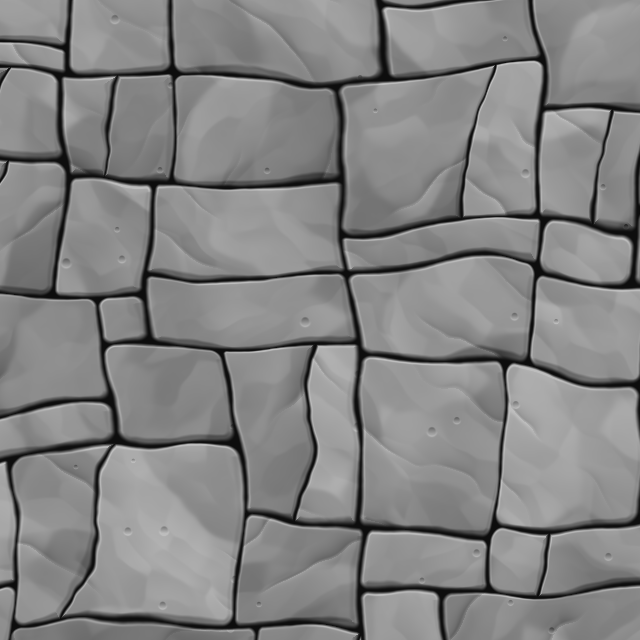
Write a Shadertoy shader that draws this texture.

```glsl
// Dry grey stone wall: a staggered tiling of unequal blocks, bent by layered sines.
// Each block gets thin dark joints, a bevel lit from above, cellular facets,
// wavy chipped ledges and a few small pits.

#define GRID vec2(4.5, 6.5)
#define BEND 0.034
#define JOINT 0.0066
#define BEVEL 0.010
#define STONE_GREY 0.560
#define JOINT_GREY 0.05
#define TONE_SPREAD 0.10
#define FACET_CONTRAST 0.13
#define LEDGE_CONTRAST 0.15
#define PIT_GRID 13.0
#define LIGHT_DIR vec2(-0.28, 0.96)

float hash(vec2 p) {
    vec3 a = fract(p.xyx * 0.1031);
    a += dot(a, a.yzx + 33.33);
    return fract((a.x + a.y) * a.z);
}

vec2 hash2(vec2 p) { return vec2(hash(p + 3.7), hash(p + 41.3)); }

// Layered sines, roughly -1 to 1
float waves(vec2 p) {
    float sum = 0.0, amp = 0.55;
    for (int i = 0; i < 4; i++) {
        sum += amp * sin(p.x + 1.3 * sin(p.y * 0.8 + float(i)));
        p = mat2(1.5, 1.2, -1.2, 1.5) * p + 2.3;
        amp *= 0.5;
    }
    return sum;
}

// Position of the one seam that crosses each grid cell, pushed to the extremes
float seam(vec2 cell) { return mix(0.12, 0.88, smoothstep(0.0, 1.0, hash(cell + 17.0))); }

bool isEven(vec2 cell) { return mod(cell.x + cell.y, 2.0) < 0.5; }

// Block around grid point id, as left, bottom, right, top
vec4 blockBounds(vec2 g, out vec2 id) {
    vec2 cell = floor(g);
    if (isEven(cell)) {
        float side = step(cell.x + seam(cell), g.x);
        float cut = cell.y + seam(cell + vec2(2.0 * side - 1.0, 0.0));
        id = cell + vec2(side, step(cut, g.y));
    } else {
        float side = step(cell.y + seam(cell), g.y);
        float cut = cell.x + seam(cell + vec2(0.0, 2.0 * side - 1.0));
        id = cell + vec2(step(cut, g.x), side);
    }
    float low = seam(id - 1.0), high = seam(id);
    float west = seam(id - vec2(1.0, 0.0)), south = seam(id - vec2(0.0, 1.0));
    vec4 inset = isEven(id) ? vec4(low, south, high, west) : vec4(west, low, south, high);
    return vec4(id - 1.0, id) + inset;
}

// Cellular noise whose cells are tilted planes with crisp joins
float facets(vec2 p) {
    vec2 cell = floor(p);
    float sum = 0.0, total = 0.0;
    for (int y = -1; y <= 1; y++)
    for (int x = -1; x <= 1; x++) {
        vec2 c = cell + vec2(x, y);
        vec2 away = p - c - hash2(c);
        float weight = exp(-26.0 * length(away));
        sum += weight * (0.8 * hash(c + 9.1) - 0.4 + 0.9 * dot(away, hash2(c + 5.0) - 0.5));
        total += weight;
    }
    return sum / total;
}

// Sharp wavy steps that fade out on one side and along their length
float ledges(vec2 p, float seed) {
    float t = fract(p.y + 0.5 * waves(p * vec2(0.9, 0.6) + seed * 40.0));
    float shade = 0.5 * exp(-22.0 * (1.0 - t)) - exp(-9.0 * t) * smoothstep(0.0, 0.04, t);
    return shade * smoothstep(-0.1, 0.7, waves(p * vec2(1.7, 1.2) + seed * 70.0));
}

// Sparse round dimples, dark above and bright below
float pits(vec2 p) {
    vec2 cell = floor(p * PIT_GRID);
    float radius = mix(0.003, 0.007, hash(cell + 2.0));
    vec2 v = (p - (cell + 0.2 + 0.6 * hash2(cell)) / PIT_GRID) / radius;
    float r = length(v);
    float bowl = -(0.16 * v.y + 0.07) * (1.0 - smoothstep(0.6, 1.1, r));
    float rim = 0.10 * exp(-14.0 * (r - 1.15) * (r - 1.15)) * max(-v.y, 0.0);
    return (bowl + rim) * step(hash(cell + 60.0), 0.2);
}

void mainImage(out vec4 fragColor, in vec2 fragCoord) {
    vec2 uv = fragCoord / iResolution.y;
    vec2 p = uv + BEND * vec2(waves(uv * 5.5 + 1.0), waves(uv.yx * 5.5 + 8.0));

    // Rounded block: inner distance and outward normal
    vec2 id;
    vec4 box = blockBounds(p * GRID, id) / GRID.xyxy;
    vec2 halfSize = 0.5 * (box.zw - box.xy);
    vec2 local = p - 0.5 * (box.xy + box.zw);
    float corner = min(mix(0.006, 0.024, hash(id + 4.0)), 0.6 * min(halfSize.x, halfSize.y));
    vec2 q = abs(local) - halfSize + corner;
    float d = corner - length(max(q, 0.0)) - min(max(q.x, q.y), 0.0);
    vec2 axis = q.x > q.y ? vec2(1.0, 0.0) : vec2(0.0, 1.0);
    vec2 normal = sign(local) * (min(q.x, q.y) > 0.0 ? normalize(q) : axis);

    // Thin slanted crack through some wide blocks
    if (halfSize.x > 0.07 && hash(id + 80.0) < 0.42) {
        float angle = mix(-0.85, 0.1, hash(id + 31.0));
        vec2 across = vec2(cos(angle), sin(angle));
        float offset = (hash(id + 12.0) - 0.5) * halfSize.x;
        float crack = dot(local, across) - offset + 0.008 * waves(uv * 24.0);
        if (1.4 * abs(crack) < d) { d = 1.4 * abs(crack); normal = -across * sign(crack); }
        id += 0.37 * step(0.0, crack);
    }
    d += 0.0012 * waves(uv * 50.0);

    // Face of the stone, with strokes that mostly fall to the right
    float seed = hash(id * 7.0 + 23.0);
    vec2 grain = uv + 0.025 * vec2(waves(uv * 14.0 + seed * 9.0), waves(uv.yx * 14.0 + 4.0));
    grain.x *= seed < 0.3 ? -1.0 : 1.0;
    vec2 strokes = mat2(0.77, 0.64, -0.64, 0.77) * grain;
    float grey = STONE_GREY + TONE_SPREAD * (seed - 0.5) + 0.02 * local.y / halfSize.y;
    grey += FACET_CONTRAST * facets(strokes * vec2(6.0, 11.0) + seed * 50.0);
    grey += 0.5 * FACET_CONTRAST * facets(strokes * vec2(13.0, 24.0) + seed * 90.0);
    grey += LEDGE_CONTRAST * ledges(strokes * vec2(6.0, 9.0), seed);
    grey += 0.010 * waves(uv * 38.0 + seed * 20.0) + pits(uv);

    // Bevel: shaded below, thin broken bright line above
    float light = dot(normal, LIGHT_DIR);
    float width = BEVEL * (1.1 + 0.7 * waves(uv * 21.0 + seed * 30.0));
    float bevel = 1.0 - smoothstep(0.7 * width, width + 0.002, d);
    grey += bevel * (light > 0.0 ? 0.01 : 0.17 * light);
    float joint = JOINT * (1.0 - 0.25 * light + 0.3 * waves(uv * 16.0 + 5.0));
    float line = (d - joint - 0.0004) / 0.0015;
    float broken = 0.75 + 0.5 * waves(uv * 30.0 + 9.0);
    grey += 0.15 * exp(-line * line) * max((0.35 + 0.65 * light) * broken, 0.0);

    // Dark joints
    grey = mix(JOINT_GREY, min(grey, 0.74), smoothstep(0.0, joint, d));
    fragColor = vec4(vec3(grey), 1.0);
}
```
